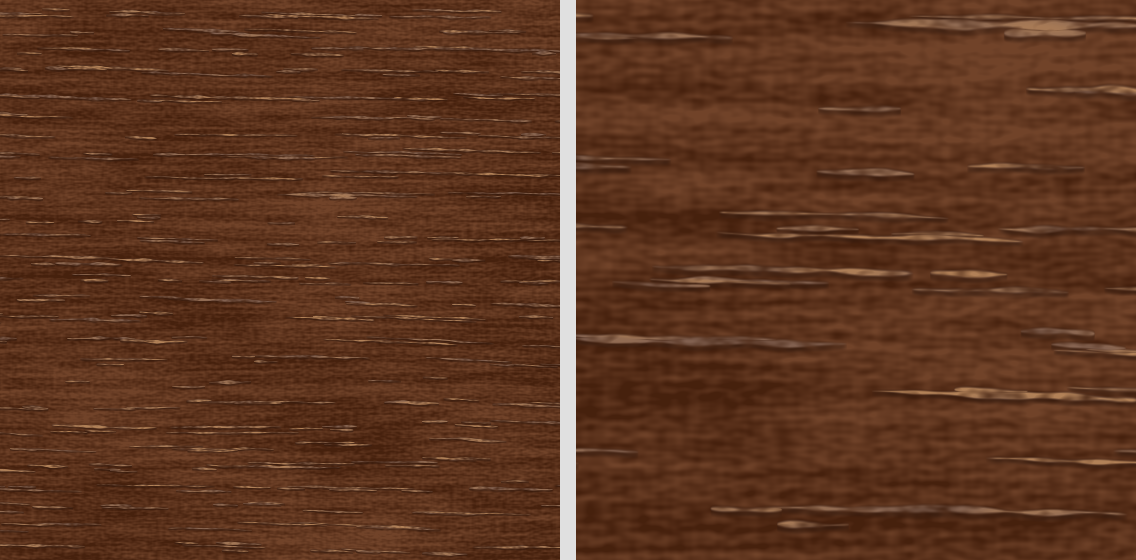
Left: the whole. Right: its middle third, enlarged.
Reproduce this texture procedurally as a WebGL 1 fragment shader.

```glsl
precision highp float;
// Dark stained oak: horizontal fibres with broken rows of pale, shadowed pores.
uniform vec2 u_resolution;

const vec3 DARK_WOOD = vec3(0.295, 0.145, 0.066);
const vec3 MID_WOOD = vec3(0.360, 0.198, 0.110);
const vec3 LIGHT_WOOD = vec3(0.425, 0.250, 0.152);
const vec3 SHADOW = vec3(0.190, 0.095, 0.050);
const vec3 PORE_GREY = vec3(0.510, 0.380, 0.315);
const vec3 PORE_TAN = vec3(0.700, 0.510, 0.345);

const float ROWS = 27.0;          // pore rows over the height
const float CELL_LENGTH = 0.27;   // room along the grain for one pore
const float PORE_WIDTH = 0.0021;  // half thickness
const float PORE_CHANCE = 0.64;
const float PORE_TILT = -0.022;   // slope of the pores
const float WARP = 0.013;         // slow bending of the grain
const float WAVER = 0.0022;       // small bending of the pores
const int LAYERS = 4;             // overlapping pores per row

float hash(vec2 p) {
  vec3 q = fract(vec3(p.xyx) * 0.1031);
  q += dot(q, q.yzx + 33.33);
  return fract((q.x + q.y) * q.z);
}

vec2 gradient(vec2 cell) {
  float angle = 6.2832 * hash(cell);
  return vec2(cos(angle), sin(angle));
}

float noise(vec2 p) {
  vec2 i = floor(p);
  vec2 f = p - i;
  vec2 e = vec2(1.0, 0.0);
  vec2 s = f * f * f * (f * (f * 6.0 - 15.0) + 10.0);
  float low = mix(dot(gradient(i), f), dot(gradient(i + e.xy), f - e.xy), s.x);
  float high = mix(dot(gradient(i + e.yx), f - e.yx),
                   dot(gradient(i + e.xx), f - e.xx), s.x);
  return mix(low, high, s.y);
}

// Height of a row's centre line within the row, from 0 to 1.
float rowCentre(float row) {
  return 0.5 + 0.28 * (hash(vec2(row, 91.0)) - 0.5);
}

// One layer of pores: x is pale filling, y is dark edge, z is a random tint.
vec3 poreLayer(vec2 p, float layer, float soft) {
  float row = floor(p.y * ROWS);
  vec2 seed = vec2(row + 7.0, layer * 17.0 + 3.0);
  float along = p.x / CELL_LENGTH + 8.0 * hash(seed);
  vec2 id = vec2(floor(along) + layer * 31.0, row + layer * 57.0);

  float size = hash(id + 11.3);
  float halfLength = CELL_LENGTH * mix(0.08, 0.47, size * size);
  float slack = 0.5 * CELL_LENGTH - halfLength;
  float x = (fract(along) - 0.5) * CELL_LENGTH
          - slack * (2.0 * hash(id + 23.7) - 1.0);
  float offset = 0.42 * (hash(id + 37.1) - 0.5);
  float y = p.y - (row + rowCentre(row) + offset) / ROWS - PORE_TILT * x;

  // Tapered ends and an uneven, pinched outline.
  float t = x / halfLength;
  float taper = sqrt(max(0.0, 1.0 - t * t));
  float pinch = 0.75 + 1.3 * noise(vec2(p.x * 38.0, id.y * 3.7));
  float width = PORE_WIDTH * taper * clamp(pinch, 0.1, 1.4)
              * mix(0.65, 1.2, hash(id + 51.9));
  float present = step(hash(id + 67.3), PORE_CHANCE) * smoothstep(0.0, 0.35, taper);
  float fill = 1.0 - smoothstep(-soft, soft, abs(y) - width);
  float edge = 1.0 - smoothstep(0.0, 0.0032, abs(y + 0.0012) - width);
  return vec3(fill, edge, hash(id + 79.1)) * present;
}

vec3 woodBase(vec2 p) {
  float tone = 0.9 * noise(p * vec2(2.5, 9.0))
             + 0.9 * noise(p * vec2(4.0, 45.0) + 17.0)
             + 1.3 * noise(p * vec2(11.0, 170.0) + 41.0)
             + 1.3 * noise(p * vec2(95.0, 250.0) + 63.0)
             + 0.35 * noise(p * vec2(210.0, 45.0) + 87.0);
  float row = floor(p.y * ROWS);
  float fromRow = (fract(p.y * ROWS) - rowCentre(row)) * 2.5;
  tone = 1.15 * tone + 0.10 - 0.42 * exp(-fromRow * fromRow * 2.0);
  vec3 colour = mix(MID_WOOD, DARK_WOOD, clamp(-tone, 0.0, 1.3));
  return mix(colour, LIGHT_WOOD, clamp(tone, 0.0, 1.25));
}

void main() {
  vec2 uv = gl_FragCoord.xy / u_resolution.y;
  float soft = max(0.0010, 0.6 / u_resolution.y);

  // Bend the grain before placing fibres and pores.
  vec2 p = uv + 2.0;
  p.y += WARP * noise(p * vec2(1.6, 4.0));
  vec3 colour = woodBase(p);
  p.y += WAVER * noise(p * vec2(19.0, 55.0));

  float fill = 0.0;
  float edge = 0.0;
  float tint = 0.0;
  for (int i = 0; i < LAYERS; i++) {
    vec3 pore = poreLayer(p, float(i), soft);
    tint = mix(tint, pore.z, pore.x);
    fill = max(fill, pore.x);
    edge = max(edge, pore.y);
  }

  // Broken, speckled filling over a dark rim.
  float speckle = noise(uv * vec2(120.0, 260.0) + 29.0);
  float patches = noise(uv * vec2(23.0, 70.0) + 53.0);
  float strength = clamp(0.72 + 0.75 * speckle + 0.7 * patches, 0.1, 1.0);
  vec3 filling = mix(PORE_GREY, PORE_TAN, clamp(tint + 0.8 * patches, 0.0, 1.0));
  colour = mix(colour, SHADOW, 0.62 * edge * (0.8 + 0.5 * speckle));
  colour = mix(colour, filling, fill * strength);
  gl_FragColor = vec4(colour, 1.0);
}
```
